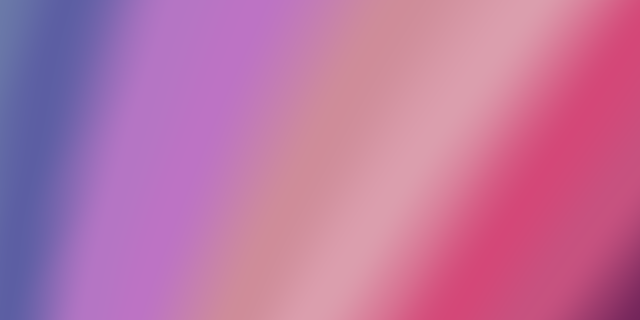
Reproduce this background procedurally as a Shadertoy shader.

```glsl
// Soft slanted bands of colour, blue through orchid and rose to plum, with a faint silky grain.

#define BAND_COUNT 9
#define BEND 0.010          // leftward bow of the bands at mid height
#define GRAIN_SHIFT 0.006   // how far the grain displaces the bands
#define GRAIN_SCALE vec2(14.0, 2.5)
#define GRAIN_SLANT 0.30    // lean of the grain, along the bands

// Centre of each band: x at the bottom edge, x at the top edge
const vec2 bandX[BAND_COUNT] = vec2[](
    vec2(-0.090, -0.010), vec2(0.010, 0.105), vec2(0.140, 0.280),
    vec2( 0.205,  0.400), vec2(0.370, 0.630), vec2(0.485, 0.835),
    vec2( 0.705,  1.040), vec2(0.825, 1.220), vec2(1.020, 1.400));

const vec3 bandColor[BAND_COUNT] = vec3[](
    vec3(0.42, 0.48, 0.66),   // slate
    vec3(0.36, 0.37, 0.64),   // blue
    vec3(0.71, 0.46, 0.77),   // orchid
    vec3(0.74, 0.45, 0.77),   // violet
    vec3(0.81, 0.55, 0.60),   // dusky rose
    vec3(0.86, 0.62, 0.68),   // pale pink
    vec3(0.83, 0.28, 0.47),   // crimson
    vec3(0.78, 0.32, 0.50),   // raspberry
    vec3(0.44, 0.14, 0.35));  // plum

vec2 hashGradient(vec2 cell) {
    float h = fract(sin(dot(cell, vec2(127.1, 311.7))) * 43758.5);
    return vec2(cos(6.2832 * h), sin(6.2832 * h));
}

float gradientNoise(vec2 p) {
    vec2 cell = floor(p), f = fract(p);
    vec2 fade = f * f * f * (f * (f * 6.0 - 15.0) + 10.0);
    vec2 e = vec2(0.0, 1.0);
    float a = dot(hashGradient(cell), f);
    float b = dot(hashGradient(cell + e.yx), f - e.yx);
    float c = dot(hashGradient(cell + e.xy), f - e.xy);
    float d = dot(hashGradient(cell + e.yy), f - e.yy);
    return mix(mix(a, b, fade.x), mix(c, d, fade.x), fade.y);
}

void mainImage(out vec4 fragColor, in vec2 fragCoord) {
    vec2 uv = fragCoord / iResolution.xy;

    // Bow the bands and ripple them with noise stretched along their slant
    vec2 grainPos = vec2(uv.x - GRAIN_SLANT * uv.y, uv.y) * GRAIN_SCALE;
    float x = uv.x + BEND * 4.0 * uv.y * (1.0 - uv.y);
    x += GRAIN_SHIFT * gradientNoise(grainPos);

    // Blend from each band to the next, left to right
    vec3 color = bandColor[0];
    for (int i = 1; i < BAND_COUNT; i++) {
        float from = mix(bandX[i - 1].x, bandX[i - 1].y, uv.y);
        float to = mix(bandX[i].x, bandX[i].y, uv.y);
        color = mix(color, bandColor[i], smoothstep(from, to, x));
    }

    fragColor = vec4(color, 1.0);
}
```
